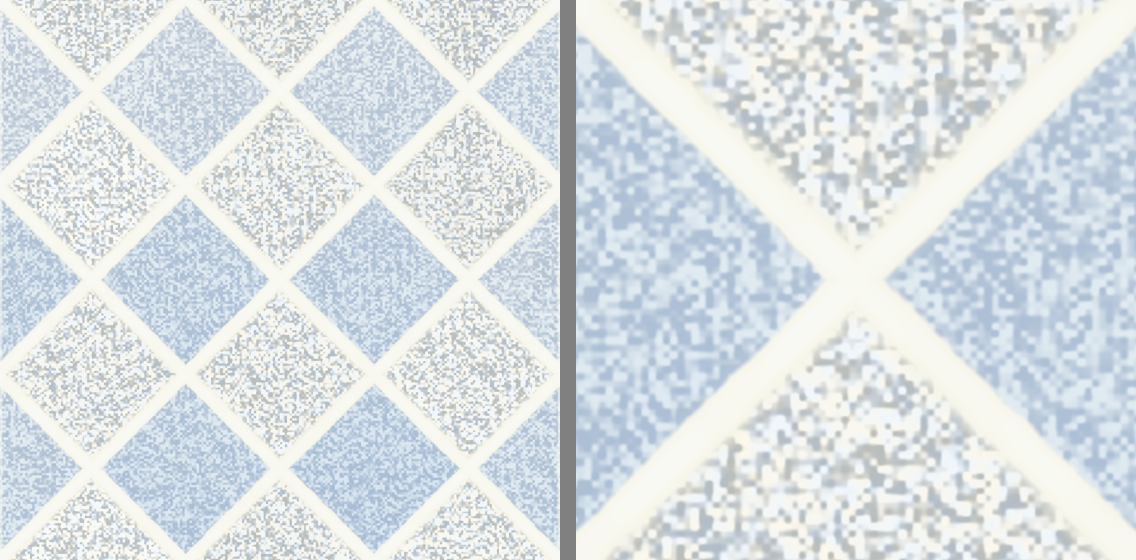
Left, the full canvas; right, a detail of the centre.
Give the GLSL for this texture, as a WebGL 2 fragment shader.

```glsl
#version 300 es
precision highp float;

uniform vec2 u_resolution;
out vec4 outColor;

const float PERIOD = 0.3366;          // diamond diagonal, in canvas units
const float LINE_HALF_WIDTH = 0.0118;
const float GRAIN_COUNT = 235.0;      // speckles across the canvas

const vec3 BLUE_DARK = vec3(0.695, 0.760, 0.835);
const vec3 BLUE_LIGHT = vec3(0.890, 0.925, 0.945);
const vec3 GRAY_DARK = vec3(0.720, 0.748, 0.760);
const vec3 GRAY_LIGHT = vec3(0.965, 0.972, 0.960);
const vec3 GROUT = vec3(0.975, 0.978, 0.955);
const vec3 CREAM = vec3(0.965, 0.955, 0.895);

float hash(vec2 p) {
    return fract(sin(dot(p, vec2(127.1, 311.7))) * 43758.5453);
}

float valueNoise(vec2 p) {
    vec2 cell = floor(p);
    vec2 t = fract(p);
    t = t * t * (3.0 - 2.0 * t);
    float low = mix(hash(cell), hash(cell + vec2(1.0, 0.0)), t.x);
    float high = mix(hash(cell + vec2(0.0, 1.0)), hash(cell + 1.0), t.x);
    return mix(low, high, t.y);
}

// Distance to the nearest diagonal line, in canvas units
float lineDistance(vec2 diagonal, float period) {
    vec2 toLine = abs(diagonal - round(diagonal));
    return min(toLine.x, toLine.y) * period * inversesqrt(2.0);
}

// Fine speckle with a slow drift in density
float speckle(vec2 uv, float count) {
    float fine = valueNoise(uv * count);
    float broad = valueNoise(uv * count * 0.14 + 31.0);
    return fine + 0.14 * (broad - 0.5);
}

vec3 blueTile(float grain, float shade, float height) {
    vec3 color = mix(BLUE_DARK, BLUE_LIGHT, smoothstep(0.12, 0.88, grain));
    float depth = 0.025 * (shade - 0.5) + 0.035 * (0.5 - height);
    return color - depth * vec3(1.5, 0.8, 0.1);
}

vec3 grayTile(float grain, float shade, float tint) {
    vec3 color = mix(GRAY_DARK, GRAY_LIGHT, smoothstep(0.1, 0.72, grain));
    color += 0.07 * (tint - 0.5) * vec3(0.8, 0.1, -1.0);
    return color - 0.025 * (shade - 0.5);
}

void main() {
    vec2 uv = gl_FragCoord.xy / u_resolution;
    float pixel = 1.0 / min(u_resolution.x, u_resolution.y);

    // Rotated lattice: lines lie on whole numbers of either diagonal
    vec2 p = (uv - 0.5) / PERIOD;
    vec2 diagonal = vec2(p.x + p.y, p.x - p.y);
    vec2 cell = floor(diagonal);
    float isGray = mod(cell.x + cell.y, 2.0);
    float shade = hash(cell + 7.0);

    // Speckled diamonds
    float grain = speckle(uv, GRAIN_COUNT);
    float tint = valueNoise(uv * GRAIN_COUNT * 0.6 + 57.0);
    vec3 color = mix(blueTile(grain, shade, uv.y), grayTile(grain, shade, tint), isGray);

    // Slightly uneven line edges, with a cream fringe on the gray side
    float wobble = 0.0022 * (valueNoise(uv * 75.0 + 13.0) - 0.5);
    float d = lineDistance(diagonal, PERIOD) + wobble;
    float soft = max(0.0022, pixel);
    float fringe = 1.0 - smoothstep(LINE_HALF_WIDTH, LINE_HALF_WIDTH + 0.009, d);
    color = mix(color, CREAM, fringe * mix(0.1, 0.55, isGray));

    // Pale lines, warmer towards their edges
    float warmth = 0.45 * smoothstep(0.3, 1.0, d / LINE_HALF_WIDTH);
    warmth += 0.25 * valueNoise(uv * 28.0 + 91.0);
    vec3 lineColor = mix(GROUT, CREAM, warmth);
    color = mix(lineColor, color, smoothstep(-soft, soft, d - LINE_HALF_WIDTH));

    // Faint pale rim at the left and right sides
    float side = min(uv.x, 1.0 - uv.x);
    color = mix(color, GROUT, 0.6 * (1.0 - smoothstep(0.002, 0.006, side)));

    outColor = vec4(clamp(color, 0.0, 1.0), 1.0);
}
```
